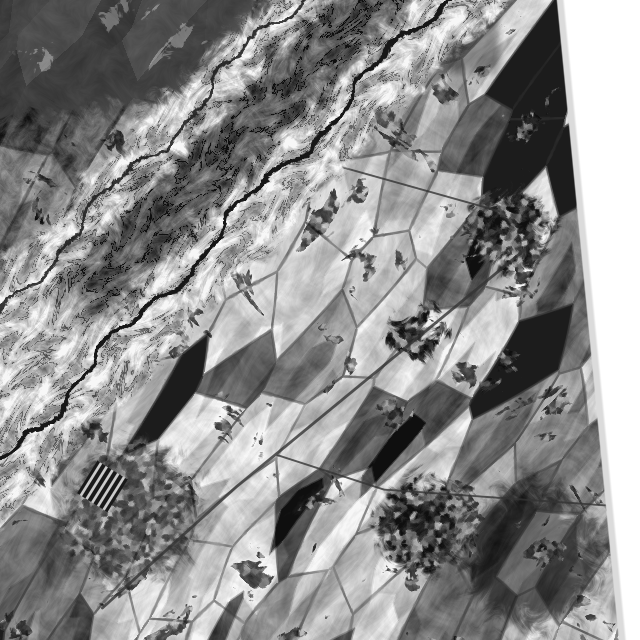
Reproduce this texture procedurally as a WebGL 1 fragment shader.

```glsl
precision highp float;
// Grey aerial view: a braided river plain between dark woods and long parcels.
// Parcels and speckled villages are stretched cellular noise; soil, gravel and
// channels are layered warped sines. A slanted white margin closes the right.

uniform vec2 u_resolution;

vec2 hash2(vec2 p) {
  return fract(sin(vec2(dot(p, vec2(127.1, 311.7)), dot(p, vec2(269.5, 183.3)))) * 43758.5453);
}

// Layered sines, each layer bent by the one before; about -1 to 1.
float layers(vec2 p) {
  float sum = 0.0, amp = 0.55;
  for (int i = 0; i < 5; i++) {
    p += 0.8 * sin(p.yx * 0.8 + vec2(1.3, 4.1));
    sum += amp * sin(p.x) * cos(p.y);
    p = mat2(0.8, 0.6, -0.6, 0.8) * p * 1.8 + 2.7;
    amp *= 0.67;
  }
  return sum;
}

// Cellular noise: values of the two nearest cells, canvas distance to their border.
vec3 cells(vec2 p, vec2 scale) {
  vec2 q = p * scale, base = floor(q);
  vec2 near1 = vec2(9.0), near2 = vec2(9.0), id1 = base, id2 = base;
  for (int j = -1; j <= 1; j++) {
    for (int i = -1; i <= 1; i++) {
      vec2 id = base + vec2(float(i), float(j));
      vec2 r = id + 0.1 + 0.8 * hash2(id) - q;
      if (dot(r, r) < dot(near1, near1)) {
        near2 = near1; id2 = id1;
        near1 = r; id1 = id;
      } else if (dot(r, r) < dot(near2, near2)) {
        near2 = r; id2 = id;
      }
    }
  }
  vec2 normal = normalize(near2 - near1);
  float border = dot(0.5 * (near1 + near2), normal) / length(normal * scale);
  return vec3(hash2(id1 + 31.7).x, hash2(id2 + 31.7).x, border);
}

float parcelTone(float h) {
  return h < 0.09 ? 0.11 : mix(0.3, 0.8, smoothstep(0.05, 0.75, h));
}

float stripTone(float h) {
  return h < 0.06 ? -0.45 : 0.3 * (h - 0.5);
}

float blob(vec2 p, vec2 centre, float radius, float rough) {
  return 1.0 - smoothstep(0.6 * radius, radius, length(p - centre) + 0.025 * rough);
}

float line(vec2 p, vec2 a, vec2 b, float width) {
  vec2 ab = b - a;
  float d = length(p - a - ab * clamp(dot(p - a, ab) / dot(ab, ab), 0.0, 1.0));
  return 1.0 - smoothstep(width - 0.001, width + 0.001, d);
}

void main() {
  vec2 p = gl_FragCoord.xy / u_resolution;
  float soil = layers(p * 28.0);
  float rough = layers(p * 75.0 + 5.0);
  float grain = layers(p * 140.0 + 9.0);

  // Parcels, cut again into narrower strips
  vec2 bent = p + 0.018 * sin(p.yx * vec2(9.0, 8.0) + vec2(0.5, 2.0));
  vec2 f = vec2(dot(bent, vec2(0.85, -0.53)), dot(bent, vec2(0.53, 0.85)));
  vec3 parcel = cells(f + 3.0, vec2(15.0, 6.0));
  vec3 strip = cells(f + 7.0, vec2(38.0, 8.0));
  float inParcel = 0.5 + 0.5 * smoothstep(0.0, 0.002, parcel.z);
  float inStrip = 0.5 + 0.5 * smoothstep(0.0, 0.002, strip.z);
  float tone = mix(parcelTone(parcel.y), parcelTone(parcel.x), inParcel);
  float farmed = smoothstep(0.2, 0.4, tone);
  tone += farmed * mix(stripTone(strip.y), stripTone(strip.x), inStrip);
  tone += farmed * (0.12 * soil + 0.05 * rough + 0.07 * layers(f * vec2(110.0, 28.0)));
  tone *= 1.0 - 0.5 * blob(p, vec2(0.83, 0.13), 0.13, rough);
  tone *= 1.0 - 0.35 * smoothstep(0.87, 0.9, p.y) * (1.0 - smoothstep(0.77, 0.79, p.x));

  // Hedges on the parcel borders
  float hedge = 1.0 - smoothstep(0.0008, 0.0028 + 0.003 * max(rough, 0.0), parcel.z);
  tone = mix(tone, 0.2, hedge * (0.5 + 0.35 * soil));

  // Villages and copses: dark speckle
  vec3 speck = cells(p + 0.003 * rough, vec2(115.0));
  float dots = mix(speck.x, 0.5 * (speck.x + speck.y), 1.0 - smoothstep(0.0, 0.002, speck.z));
  float village = smoothstep(0.52, 0.66, soil + 0.25 * rough) * 0.8;
  village = max(village, blob(p, vec2(0.66, 0.18), 0.085, rough));
  village = max(village, blob(p, vec2(0.8, 0.64), 0.07, rough));
  village = max(village, blob(p, vec2(0.65, 0.48), 0.045, rough));
  village = max(village, blob(p, vec2(0.2, 0.2), 0.13, rough) * 0.75);
  tone = mix(tone, 0.08 + 0.65 * dots * dots + 0.1 * grain, village);

  // Row of long sheds
  vec2 shed = mat2(0.85, 0.53, -0.53, 0.85) * (p - vec2(0.16, 0.24));
  float rows = smoothstep(0.2, 0.4, abs(fract(shed.x * 95.0) - 0.5));
  float yard = smoothstep(-0.001, 0.001, min(0.028 - abs(shed.x), 0.03 - abs(shed.y)));
  tone = mix(tone, 0.1 + 0.7 * rows, yard);

  // Roads
  float road = line(p, vec2(0.16, 0.05), vec2(0.37, 0.24), 0.0022);
  road = max(road, line(p, vec2(0.37, 0.24), vec2(0.82, 0.61), 0.0022));
  road = max(road, line(p, vec2(0.43, 0.29), vec2(0.6, 0.235), 0.0015));
  road = max(road, line(p, vec2(0.6, 0.235), vec2(0.95, 0.21), 0.0015));
  road = max(road, line(p, vec2(0.53, 0.74), vec2(0.78, 0.67), 0.0015));
  tone = mix(tone, 0.2, 0.8 * road);

  // River plain: t runs along it, d across it
  float t = dot(p - vec2(0.0, 0.4), vec2(0.69, 0.72));
  float d = dot(p - vec2(0.0, 0.4), vec2(-0.72, 0.69));
  float braid = layers(vec2(t * 45.0, d * 100.0));
  float gravel = 0.77 + 0.3 * braid + 0.13 * grain;
  float thicket = (1.0 - smoothstep(0.025, 0.075, abs(d) + 0.025 * rough)) * smoothstep(0.1, 0.25, t);
  gravel = mix(gravel, 0.3 + 0.17 * braid + 0.1 * grain, 0.9 * thicket);
  float rill = 1.0 - smoothstep(0.02, 0.09, abs(braid + 0.25));
  gravel -= 0.3 * rill;
  float bend = 0.012 * sin(t * 21.0 + 1.0) + 0.005 * sin(t * 67.0) + 0.005 * rough;
  float lower = 1.0 - smoothstep(0.0025, 0.0045, abs(d + 0.085 + bend));
  float upper = 1.0 - smoothstep(0.0015, 0.0035, abs(d - 0.08 - bend));
  gravel = mix(gravel, 0.09, max(lower, 0.85 * upper));
  float plain = 1.0 - smoothstep(0.125, 0.15, abs(d + 0.015) + 0.018 * soil + 0.012 * rough);
  tone = mix(tone, gravel, plain);

  // Dull woods and scrub on the far bank
  float bank = smoothstep(0.1, 0.14, d + 0.015 * rough);
  tone = mix(tone, tone * 0.75 + 0.1 * grain, bank);
  float woods = bank * smoothstep(-0.012, 0.012, p.y - 0.81 - 0.15 * p.x + 0.02 * rough);
  float clearing = smoothstep(0.6, 0.75, soil + 0.3 * rough);
  tone = mix(tone, 0.22 + 0.09 * parcel.x + 0.035 * rough + 0.22 * clearing, woods);

  // Slanted margin with a pale rim
  float beyond = p.x - 0.967 + 0.097 * p.y;
  float margin = mix(0.86, 1.0, smoothstep(0.008, 0.013, beyond));
  tone = mix(clamp(tone, 0.06, 0.97), margin, smoothstep(-0.0015, 0.0015, beyond));
  gl_FragColor = vec4(vec3(tone), 1.0);
}
```
